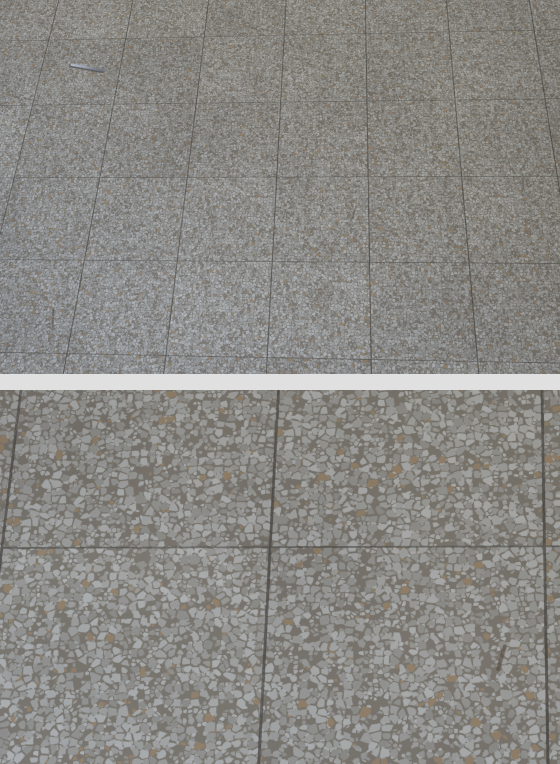
Top, the full canvas; bottom, a detail of the centre.
This texture is drawn by a WebGL 2 fragment shader. Its source:

```glsl
#version 300 es
precision highp float;

uniform vec2 u_resolution;
out vec4 fragColor;

// Floor perspective, in canvas heights
const vec2 CORNER = vec2(0.9844, 0.5273);   // a tile corner on the canvas
const vec2 TILES = vec2(4.045, 4.659);      // tiles per height at that corner
const vec2 SKEW = vec2(0.0161, -0.003);
const vec2 TILT = vec2(0.0461, -0.2816);

// Terrazzo
const float CHIPS = 31.0;                   // chips across one tile
const float FINE = 1.8;                     // density of the small chips
const float SOFTNESS = 0.09;                // blur of the chip edges, in chips
const vec3 CEMENT = vec3(0.468, 0.454, 0.432);
const vec3 CHIP_DARK = vec3(0.535, 0.535, 0.530);
const vec3 CHIP_LIGHT = vec3(0.662, 0.674, 0.684);
const vec3 CHIP_TAN = vec3(0.560, 0.495, 0.415);
const float TAN_SHARE = 0.04;
const float TILE_VARIATION = 0.045;

// Joints, as half widths in tiles
const vec2 JOINT_HALF = vec2(0.0052, 0.0038);
const vec2 JOINT_OPACITY = vec2(0.85, 0.65);
const vec3 JOINT = vec3(0.275, 0.268, 0.260);

// Light and marks
const vec3 WARM = vec3(1.005, 0.988, 0.950);
const vec3 COOL = vec3(0.985, 1.000, 1.025);
const vec3 STAIN = vec3(0.34, 0.30, 0.25);
const vec3 METAL = vec3(0.62, 0.65, 0.71);
const vec3 SHADOW = vec3(0.29, 0.28, 0.28);
const int SAMPLES = 3;

vec3 hash3(vec2 p) {
    vec3 q = fract(p.xyx * vec3(0.1031, 0.1030, 0.0973));
    q += dot(q, q.yxz + 33.33);
    return fract((q.xxy + q.yzz) * q.zyx);
}

float noise(vec2 p) {
    vec2 i = floor(p), f = fract(p);
    f = f * f * (3.0 - 2.0 * f);
    return mix(mix(hash3(i).x, hash3(i + vec2(1, 0)).x, f.x),
               mix(hash3(i + vec2(0, 1)).x, hash3(i + vec2(1, 1)).x, f.x), f.y);
}

float segment(vec2 p, vec2 a, vec2 b) {
    vec2 d = b - a;
    return length(p - a - d * clamp(dot(p - a, d) / dot(d, d), 0.0, 1.0));
}

float stroke(float dist, float halfWidth, float aa) {
    return 1.0 - smoothstep(halfWidth - aa, halfWidth + aa, dist);
}

// Lays one layer of angular stone chips over the base colour
vec3 layChips(vec3 base, vec2 p, float share, float aa) {
    vec2 cell = floor(p), nearest = cell;
    float d1 = 9.0, d2 = 9.0;
    for (int y = -1; y <= 1; y++)
    for (int x = -1; x <= 1; x++) {
        vec2 c = cell + vec2(x, y);
        float d = length(c + 0.1 + 0.8 * hash3(c).xy - p);
        if (d < d1) { d2 = d1; d1 = d; nearest = c; }
        else d2 = min(d2, d);
    }
    vec3 kind = hash3(nearest + 71.7);
    float gap = mix(0.10, 0.32, kind.x), blur = aa + SOFTNESS;
    float mask = smoothstep(gap - blur, gap + blur, d2 - d1) * step(kind.y, share);
    vec3 stone = mix(CHIP_DARK, CHIP_LIGHT, kind.z);
    float isTan = step(hash3(nearest + 13.1).z, TAN_SHARE);
    return mix(base, mix(stone, CHIP_TAN, isTan), mask);
}

vec3 floorColor(vec2 p, float pixel) {
    vec2 q = p - CORNER;
    float depth = 1.0 + dot(q, TILT);
    vec2 uv = TILES * (q + SKEW * q.yx) / depth;
    float aa = pixel * TILES.y / depth;

    // Chips, cut off at each tile edge
    vec2 tile = floor(uv);
    vec3 tileHash = hash3(tile + 40.0);
    vec2 grain = fract(uv) * CHIPS + floor(tileHash.xy * 90.0) + 50.0;
    vec3 color = layChips(CEMENT, grain * FINE + 200.0, 0.60, aa * CHIPS * FINE);
    color = layChips(color, grain, 0.74, aa * CHIPS);
    color *= 1.0 + TILE_VARIATION * (tileHash.z - 0.5);
    color *= 0.97 + 0.06 * noise(uv * 2.3 + 30.0);

    // Joints, unevenly filled with dirt
    vec2 toJoint = abs(fract(uv + 0.5) - 0.5);
    vec2 joint = 1.0 - smoothstep(JOINT_HALF - aa, JOINT_HALF + aa, toJoint);
    joint *= JOINT_OPACITY * mix(0.7, 1.0, noise(uv * 7.0 + 80.0));
    return mix(color, JOINT, max(joint.x, joint.y));
}

// Scuffs, a faint stain and a thin metal scrap
vec3 addMarks(vec3 color, vec2 p, float pixel) {
    float scuff = stroke(segment(p, vec2(0.143, 0.172), vec2(0.141, 0.125)), 0.0018, pixel);
    scuff = max(scuff, stroke(segment(p, vec2(0.949, 0.438), vec2(0.943, 0.418)), 0.0018, pixel));
    color = mix(color, STAIN, 0.65 * scuff);
    color = mix(color, STAIN, 0.2 * smoothstep(0.05, 0.0, length(p - vec2(0.86, 0.21))));
    vec2 a = vec2(0.192, 0.827), b = vec2(0.277, 0.812);
    color = mix(color, SHADOW, 0.75 * stroke(segment(p, a - 0.003, b - 0.003), 0.004, pixel));
    vec3 metal = METAL * mix(1.1, 0.72, smoothstep(a.x, b.x, p.x));
    return mix(color, metal, stroke(segment(p, a, b), 0.0036, pixel));
}

void main() {
    float pixel = 1.0 / u_resolution.y;
    vec3 color = vec3(0.0);
    for (int j = 0; j < SAMPLES; j++)
    for (int i = 0; i < SAMPLES; i++) {
        vec2 offset = (vec2(i, j) + 0.5) / float(SAMPLES) - 0.5;
        color += floorColor((gl_FragCoord.xy + offset) * pixel, pixel / float(SAMPLES));
    }
    color /= float(SAMPLES * SAMPLES);

    // Cool light from the lower left, warm and dimmer to the upper right
    vec2 p = gl_FragCoord.xy * pixel;
    float cool = smoothstep(1.15, 0.1, 0.45 * p.x + 0.75 * p.y);
    color *= mix(WARM, COOL, cool) * mix(0.965, 1.03, cool);
    color *= 1.0 - 0.08 * smoothstep(0.45, 1.0, length(p - vec2(0.65, 0.6)));
    fragColor = vec4(addMarks(color, p, pixel), 1.0);
}
```
